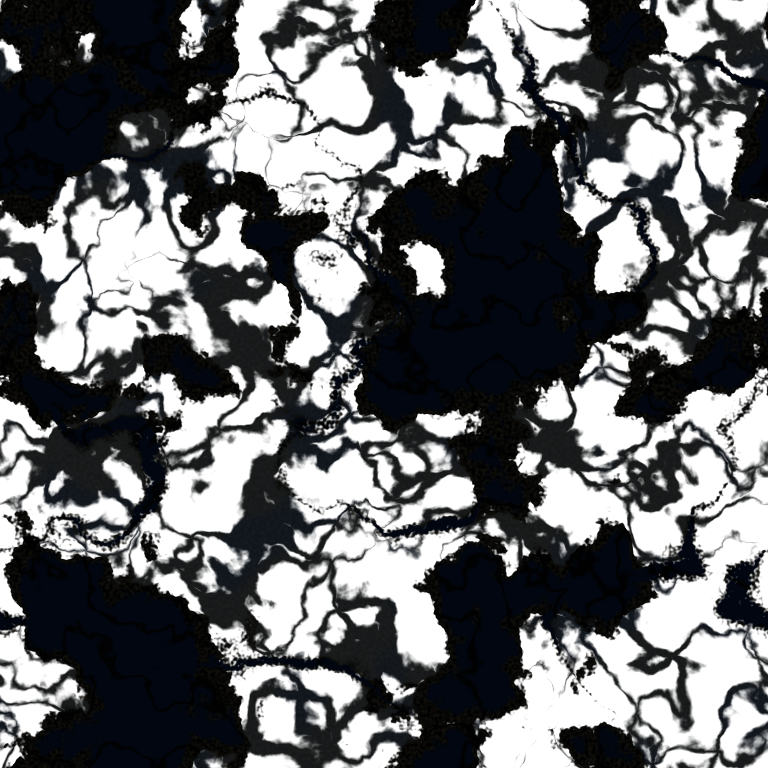
Give the GLSL for this texture, as a WebGL 1 fragment shader.

```glsl
precision highp float;
// Tiling weathered ink: ragged black masses and soft charcoal veins on white.
uniform vec2 u_resolution;

#define MASS_REPEATS 4.0     // scale of the black masses
#define MASS_LEVEL 0.105     // higher leaves less black
#define MASS_EDGE 0.022      // softness of the black border
#define CRACK_REPEATS 3.0    // scale of the long black cracks
#define CRACK_WIDTH 0.034
#define VEIN_REPEATS 8.0     // scale of the charcoal network
#define VEIN_CORE 0.030      // fully dark below this distance
#define VEIN_FADE 0.080      // soft border around the core
#define PATCHINESS 0.20      // variation of the vein width
#define WARP 0.022           // bending of all shapes
#define GRAIN_REPEATS 210.0

const float TAU = 6.2831853;
const vec3 PAPER = vec3(1.0);
const vec3 CHARCOAL = vec3(0.095, 0.102, 0.104);
const vec3 BLUE_CHARCOAL = vec3(0.070, 0.090, 0.115);
const vec3 NAVY = vec3(0.002, 0.022, 0.062);
const vec3 PITCH = vec3(0.004, 0.005, 0.006);
const vec3 WARM_BLACK = vec3(0.048, 0.045, 0.032);

float hash(vec2 cell, float seed) {
  vec3 q = fract(vec3(cell.xyx + seed * 17.13) * vec3(0.1031, 0.1030, 0.0973));
  q += dot(q, q.yzx + 33.33);
  return fract((q.x + q.y) * q.z);
}

// Slope contribution of one lattice corner, wrapped at the period.
float corner(vec2 cell, vec2 offset, float period, float seed) {
  float angle = TAU * hash(mod(cell, period), seed);
  return dot(vec2(cos(angle), sin(angle)), offset);
}

// Gradient noise that repeats over the unit square.
float noise(vec2 uv, float period, float seed) {
  vec2 p = uv * period + seed * vec2(0.37, 0.71);
  vec2 i = floor(p);
  vec2 f = p - i;
  vec2 w = f * f * f * (f * (f * 6.0 - 15.0) + 10.0);
  vec2 e = vec2(1.0, 0.0);
  float low = mix(corner(i, f, period, seed),
                  corner(i + e.xy, f - e.xy, period, seed), w.x);
  float high = mix(corner(i + e.yx, f - e.yx, period, seed),
                   corner(i + e.xx, f - e.xx, period, seed), w.x);
  return mix(low, high, w.y);
}

// Six octaves; gain sets how ragged the result is.
float fbm(vec2 uv, float period, float gain, float seed) {
  float sum = 0.0;
  float amplitude = 1.0;
  for (int k = 0; k < 6; k++) {
    sum += amplitude * noise(uv, period, seed + float(k));
    amplitude *= gain;
    period *= 2.0;
  }
  return sum;
}

// Charcoal network: zero lines of two noises, with uneven width.
float veinCover(vec2 uv) {
  float lineA = abs(fbm(uv, VEIN_REPEATS, 0.42, 11.0));
  float lineB = abs(fbm(uv, VEIN_REPEATS + 1.0, 0.42, 23.0));
  float width = PATCHINESS * noise(uv, 6.0, 31.0);
  float blotch = 0.05 * noise(uv, 64.0, 37.0);
  float d = min(lineA, lineB) - width + blotch;
  return 1.0 - smoothstep(VEIN_CORE, VEIN_CORE + VEIN_FADE, d);
}

void main() {
  vec2 uv = gl_FragCoord.xy / u_resolution;
  vec2 bend = vec2(noise(uv, 7.0, 3.0), noise(uv, 7.0, 5.0))
            + 0.4 * vec2(noise(uv, 19.0, 7.0), noise(uv, 19.0, 9.0));
  vec2 p = uv + WARP * bend;
  float grain = noise(uv, GRAIN_REPEATS, 41.0);

  // Black masses and cracks, with a stippled rim.
  float mass = fbm(p, MASS_REPEATS, 0.52, 51.0) - MASS_LEVEL;
  float crackWidth = CRACK_WIDTH * (0.7 + 2.5 * noise(uv, 5.0, 61.0));
  float crack = crackWidth - abs(fbm(p, CRACK_REPEATS, 0.45, 67.0));
  float depth = max(mass, crack);
  float black = smoothstep(-MASS_EDGE, MASS_EDGE, depth + 0.045 * grain);

  // Warm grainy rim, navy core, and pitch lines winding between them.
  float core = depth + 0.13 * fbm(p, 10.0, 0.5, 73.0);
  float navy = smoothstep(0.09, 0.17, core);
  navy = max(navy, smoothstep(0.004, 0.022, crack));
  vec3 ink = mix(WARM_BLACK * (0.6 + 1.6 * grain), NAVY, navy);
  float winding = abs(fbm(p, 12.0, 0.45, 83.0));
  ink = mix(PITCH, ink, smoothstep(0.01, 0.09, winding));

  // Charcoal veins over the paper, then black over both.
  float blueness = smoothstep(0.05, 0.25, noise(uv, 9.0, 91.0));
  vec3 charcoal = mix(CHARCOAL, BLUE_CHARCOAL, blueness) + 0.025 * grain;
  vec3 color = mix(PAPER, charcoal, veinCover(p));
  color = mix(color, ink, black);
  gl_FragColor = vec4(clamp(color, 0.0, 1.0), 1.0);
}
```
